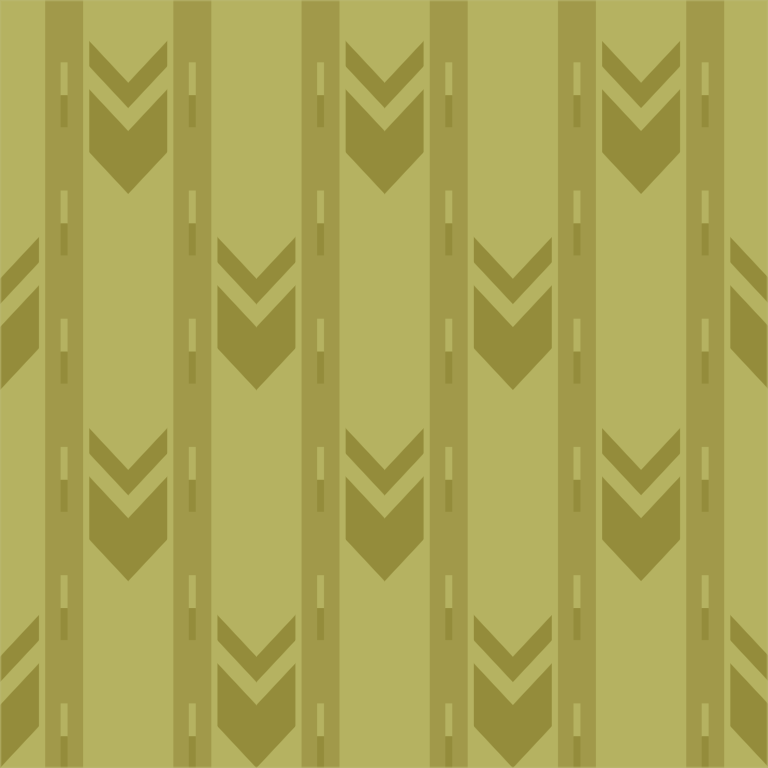
A Shadertoy shader for this pattern:

```glsl
// Antialiased interval: 1 between lo and hi
float band(float x, float lo, float hi, float soft) {
    return clamp((x - lo) / soft + 0.5, 0.0, 1.0) * clamp((hi - x) / soft + 0.5, 0.0, 1.0);
}

// Two stacked V shapes pointing down; p.y grows downward from the upper corners
float chevronPair(vec2 p, float soft) {
    float v = p.y + 1.07 * abs(p.x);
    float bands = max(band(v, 0.325, 0.523, soft * 1.4), band(v, 0.702, 1.193, soft * 1.4));
    return bands * band(p.x, -0.304, 0.304, soft);
}

void mainImage(out vec4 fragColor, in vec2 fragCoord) {
    vec2 uv = fragCoord / iResolution.xy;
    vec2 p = vec2(uv.x, 1.0 - uv.y) * 5.99;
    float soft = 1.2 * 5.99 / iResolution.y;

    vec3 pale = vec3(0.71, 0.70, 0.38);
    vec3 olive = vec3(0.63, 0.60, 0.29);
    vec3 dark = vec3(0.58, 0.55, 0.23);

    // Vertical stripes
    float stripeX = fract(p.x) - 0.5;
    vec3 color = mix(pale, olive, band(stripeX, -0.148, 0.148, soft));

    // Two-tone dashes along each stripe
    float dashX = band(stripeX, -0.027, 0.027, soft);
    float dashY = fract(p.y - 0.36);
    color = mix(color, pale, dashX * band(dashY, 0.126, 0.383, soft));
    color = mix(color, dark, dashX * band(dashY, 0.383, 0.632, soft));

    // Chevrons between stripes, alternate columns staggered
    float column = round(p.x);
    bool odd = mod(column, 2.0) > 0.5;
    for (float row = 0.0; row < 2.0; row++) {
        float top = odd ? 0.32 + 3.02 * row : 1.849 + 2.948 * row;
        color = mix(color, dark, chevronPair(p - vec2(column, top), soft));
    }

    // Faint pale rim
    vec2 edge = min(uv, 1.0 - uv);
    float rim = 1.0 - smoothstep(0.001, 0.0025, min(edge.x, edge.y));
    color = mix(color, vec3(0.73, 0.72, 0.45), 0.6 * rim);

    fragColor = vec4(color, 1.0);
}
```
